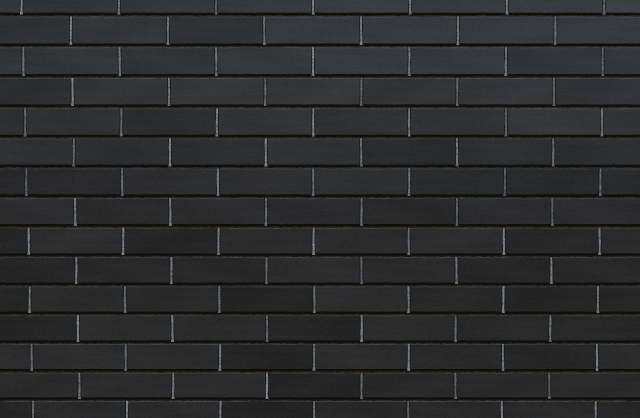
Reproduce this texture procedurally as a WebGL 2 fragment shader.

```glsl
#version 300 es
precision highp float;
// Dark glazed brick wall in running bond, seen with a slight tilt so that
// courses shrink downward. Courses come from an inverted quadratic, bricks
// from fract; sines and cellular noise roughen the mortar and the faces.
uniform vec2 u_resolution;
out vec4 fragColor;

float hash(vec2 p) {
  p = fract(p * vec2(0.1031, 0.1137));
  p += dot(p, p.yx + 33.33);
  return fract((p.x + p.y) * p.x * 17.3);
}

// Distance to the nearest jittered cell point
float cellular(vec2 p) {
  vec2 cell = floor(p);
  float nearest = 2.0;
  for (int j = -1; j <= 1; j++)
    for (int i = -1; i <= 1; i++) {
      vec2 c = cell + vec2(i, j);
      vec2 site = c + vec2(hash(c + 71.0), hash(c + 139.0));
      nearest = min(nearest, distance(p, site));
    }
  return nearest;
}

float waver(float t, float seed) {
  return 0.5 * sin(t * 61.0 + seed) + 0.3 * sin(t * 143.0 + seed * 2.3)
       + 0.2 * sin(t * 317.0 + seed * 4.1);
}

// Antialiased coverage of the region closer than a limit
float cover(float dist, float limit) {
  return clamp((limit - dist) * u_resolution.y + 0.5, 0.0, 1.0);
}

void main() {
  vec2 p = gl_FragCoord.xy / u_resolution.y;
  vec2 uv = gl_FragCoord.xy / u_resolution;

  // Course number grows downward, with course height b - 2 c n
  float b = 0.0739, c = 0.00024;
  float n = (b - sqrt(b * b - 4.0 * c * (1.0 - p.y - 0.0349))) / (2.0 * c);
  float row = floor(n);
  float down = n - row;
  float bedLine = floor(n + 0.5);
  float bed = (n - bedLine) * (b - 2.0 * c * n);
  bed += 0.0004 * waver(p.x, bedLine * 3.7);

  // Alternate courses shift by half a brick
  float pitch = 0.2316 - 0.00056 * row;
  float along = (p.x - 0.8645) / pitch + 0.5 * mod(row, 2.0);
  along += 0.008 * (hash(vec2(row + 20.0, floor(along + 0.5) + 40.0)) - 0.5);
  float jointId = floor(along + 0.5);
  float side = (along - jointId) * pitch;
  vec2 brick = vec2(floor(along) + 50.0, row + 30.0);
  float tone = hash(brick);

  // Brick face: skylight from the upper right, fine streaks, cloudy wear
  float sky = smoothstep(0.4, 1.0, uv.y) * (0.35 + 0.65 * uv.x);
  float streak = waver(p.y * 4.0 + 0.02 * sin(p.x * 9.0 + tone * 6.0), tone * 40.0);
  float cloud = sin(p.x * 23.0 + tone * 30.0 + 2.0 * sin(p.y * 37.0));
  float grain = hash(floor(p * vec2(250.0, 420.0)) + 9.0) - 0.5;
  float light = 0.154 + 0.016 * uv.y + 0.068 * sky + 0.034 * (tone - 0.5)
              + 0.006 * streak + 0.006 * cloud + 0.018 * grain;
  light += 0.016 * (down - 0.5) * (0.3 + sky);
  vec3 warm = vec3(1.0, 1.0, 1.01), cool = vec3(0.94, 1.0, 1.09);
  vec3 color = light * mix(warm, cool, clamp(0.2 + sky, 0.0, 1.0));

  // Lit upper edge, broken along its length
  float chips = cellular(vec2(p.x * 40.0, bedLine * 7.0));
  float edge = cover(abs(bed - 0.0056), 0.0011);
  color += vec3(0.115, 0.117, 0.117) * edge * (1.15 - 0.9 * chips);

  // Bed joint: shadow under the upper brick, crumbly mortar below it
  float crumbs = cellular(p * vec2(110.0, 220.0));
  vec3 shadow = vec3(0.066, 0.056, 0.038);
  vec3 mortar = vec3(0.16, 0.146, 0.126) * (1.45 - 0.9 * crumbs);
  vec3 bedColor = mix(shadow, mortar, smoothstep(-0.0005, 0.0035, bed));
  color = mix(color, bedColor, cover(abs(bed), 0.0045));

  // Upright joint: dark rims, pale core, a small blob at the foot
  float seed = jointId * 5.3 + row * 2.9;
  float center = abs(side + 0.0005 * waver(p.y, seed));
  float foot = smoothstep(0.86, 0.96, down);
  float width = 0.0025 + 0.0004 * waver(p.y * 1.7, seed + 2.0) + 0.0008 * foot;
  float span = smoothstep(0.04, 0.08, down) * (1.0 - smoothstep(0.98, 1.02, down));
  float wear = 0.8 + 0.35 * hash(vec2(jointId + 60.0, row + 90.0));
  vec3 pale = vec3(0.40, 0.435, 0.455) * wear * (1.2 - 0.45 * crumbs);
  color = mix(color, vec3(0.08, 0.075, 0.065), 0.85 * span * cover(center, 0.0044));
  color = mix(color, pale, span * cover(center, width));

  fragColor = vec4(color, 1.0);
}
```
